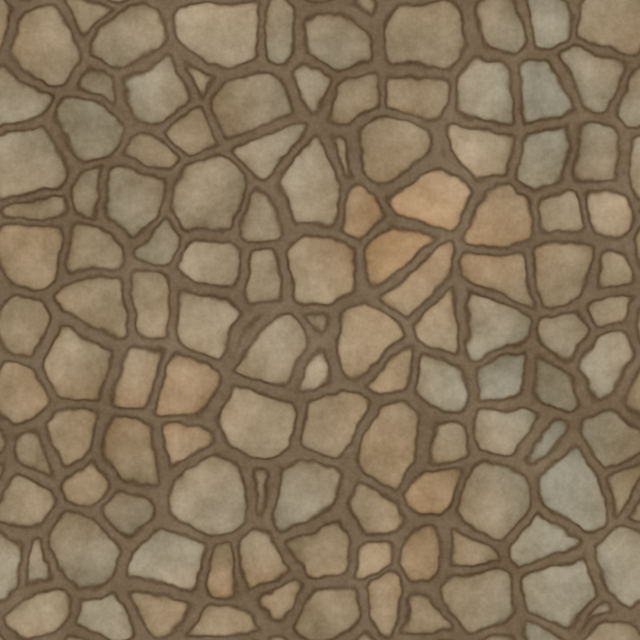
A Shadertoy shader for this texture:

```glsl
// Tileable flagstone paving: irregular flat stones set in darker mortar.
// A wrapped, weighted Voronoi diagram, bent by gradient noise, gives the
// stones; distance to the cell border gives mortar, rims and soft shading.

#define GRID 11.0      // cells along each side
#define JITTER 0.84    // scatter of stone centres
#define SIZE_SPREAD 0.5 // variety of stone sizes
#define GAP 0.088      // half width of the mortar, in cells
#define RIM 0.036      // width of the dark rim, in cells
#define ROUNDING 24.0  // higher gives sharper corners
#define BEND 0.017     // slow bending of the borders
#define ROUGH 0.0036   // small chips along the borders
#define MOTTLE 0.15    // contrast of the stone clouds
#define GRAIN 0.028    // contrast of the fine grain

const vec3 STONE  = vec3(0.612, 0.542, 0.438);
const vec3 MORTAR = vec3(0.455, 0.387, 0.302);
const vec3 DARK   = vec3(0.345, 0.276, 0.200);
const vec3 WARM   = vec3(0.055, 0.000, -0.035);

vec3 hash(vec2 cell, float seed) {
    vec3 p = fract(vec3(cell, seed + 3.7) * vec3(0.1031, 0.1030, 0.0973));
    p += dot(p, p.yxz + 33.33);
    return fract((p.xxy + p.yxx) * p.zyx);
}

// Gradient noise on the unit square, wrapping after a whole period
float corner(vec2 cell, vec2 offset, float period, float seed) {
    float angle = 6.2832 * hash(mod(cell, period), seed).x;
    return dot(vec2(cos(angle), sin(angle)), offset);
}

float noise(vec2 uv, float period, float seed) {
    vec2 p = uv * period, i = floor(p), f = p - i;
    vec2 u = f * f * f * (f * (f * 6.0 - 15.0) + 10.0);
    vec2 e = vec2(1.0, 0.0);
    float low = mix(corner(i, f, period, seed),
                    corner(i + e.xy, f - e.xy, period, seed), u.x);
    float high = mix(corner(i + e.yx, f - e.yx, period, seed),
                     corner(i + e.xx, f - e.xx, period, seed), u.x);
    return mix(low, high, u.y);
}

float clouds(vec2 uv, float period, float seed) {
    float sum = 0.0, amplitude = 0.6;
    for (int k = 0; k < 4; k++) {
        sum += amplitude * noise(uv, period, seed + float(k));
        amplitude *= 0.55;
        period *= 2.0;
    }
    return sum;
}

vec2 warp(vec2 uv) {
    vec2 slow = vec2(noise(uv, 9.0, 11.0), noise(uv, 9.0, 12.0));
    vec2 mid = vec2(noise(uv, 24.0, 13.0), noise(uv, 24.0, 14.0));
    vec2 fine = vec2(noise(uv, 60.0, 15.0), noise(uv, 60.0, 16.0));
    return uv + BEND * slow + 2.0 * ROUGH * mid + ROUGH * fine;
}

// Centre of a stone and its weight
vec3 site(vec2 cell) {
    vec3 h = hash(mod(cell, GRID), 1.0);
    return vec3(cell + 0.5 + JITTER * (h.xy - 0.5), SIZE_SPREAD * h.z);
}

float power(vec2 p, vec3 s) {
    return dot(p - s.xy, p - s.xy) - s.z;
}

// Distance to the rounded border; also returns the cell that owns p
float stoneBorder(vec2 p, out vec2 owner) {
    float best = 1e5;
    for (int y = -2; y <= 2; y++)
    for (int x = -2; x <= 2; x++) {
        vec2 cell = floor(p) + vec2(x, y);
        float d = power(p, site(cell));
        if (d < best) { best = d; owner = cell; }
    }
    vec2 centre = site(owner).xy;
    float sum = 1e-9;
    for (int y = -2; y <= 2; y++)
    for (int x = -2; x <= 2; x++) {
        if (x == 0 && y == 0) continue;
        vec3 s = site(owner + vec2(x, y));
        float d = (power(p, s) - best) / (2.0 * length(s.xy - centre));
        sum += exp(-ROUNDING * d);
    }
    return -log(sum) / ROUNDING;
}

void mainImage(out vec4 fragColor, in vec2 fragCoord) {
    vec2 uv = fragCoord / iResolution.xy;
    vec2 owner;
    float border = stoneBorder(warp(uv) * GRID, owner);
    vec3 trait = hash(mod(owner, GRID), 5.0);
    float weight = site(owner).z / SIZE_SPREAD;

    // Mortar gaps vary, and small stones lose less of their edge
    float inset = GAP * (0.55 + 0.5 * trait.x + 0.35 * weight);
    inset *= 1.0 + 0.5 * noise(uv, 14.0, 20.0);
    float edge = border - inset;

    // Stone face: clouds, own tone, warm patches and darker borders
    float broad = clouds(uv, 5.0, 30.0);
    float local = clouds(uv + trait.yz, 14.0, 40.0);
    float grain = GRAIN * (noise(uv, 90.0, 50.0) + noise(uv, 180.0, 51.0));
    vec3 stone = STONE + MOTTLE * (0.8 * broad + local) + 0.06 * (trait.y - 0.5);
    stone += WARM * (1.3 * noise(uv, 4.0, 60.0) + 0.5 * (trait.z - 0.5));
    stone -= 0.075 * exp(-max(edge, 0.0) / 0.09);

    // Mortar and the soft dark rim around each stone
    vec3 mortar = MORTAR + 0.07 * broad + 0.06 * clouds(uv, 20.0, 70.0);
    vec3 color = mix(mortar, stone, smoothstep(-0.025, 0.03, edge));
    float rim = exp(-edge * edge / (RIM * RIM));
    color = mix(color, DARK + 0.05 * broad, rim * (0.8 + 0.4 * noise(uv, 18.0, 80.0)));

    fragColor = vec4(clamp(color + grain, 0.0, 1.0), 1.0);
}
```
